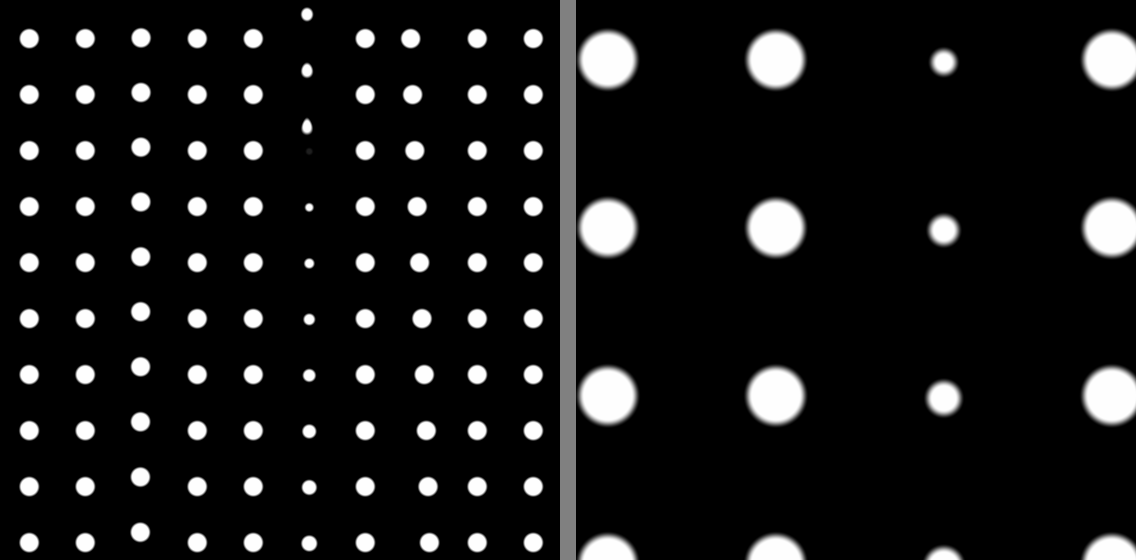
Left, the full canvas; right, a detail of the centre.
Write a WebGL 1 fragment shader that draws this pattern.

```glsl
precision highp float;
// Ten by ten grid of soft white dots on black. Three columns vary with the row:
// one lifts, one drifts sideways, and one shrinks away below a run of small
// egg-shaped spots. Each cell is drawn by distance functions in cell units.

uniform vec2 u_resolution;

#define GRID 10.0
#define DOT_CENTER vec2(0.523, 0.311)
#define DOT_RADIUS 0.168
#define EDGE_SOFTNESS 0.028
#define DOT_COLOR vec3(0.995)
#define LIFT_COLUMN 2.0
#define SHRINK_COLUMN 5.0
#define DRIFT_COLUMN 7.0
#define EGG_OFFSET vec2(-0.040, 0.432)

// 1 when the column index equals the target, otherwise 0
float isColumn(float column, float target) {
  return 1.0 - step(0.5, abs(column - target));
}

// Coverage from a signed distance, never sharper than one pixel
float softFill(float dist) {
  float halfWidth = max(EDGE_SOFTNESS, 0.7 * GRID / u_resolution.y);
  return 1.0 - smoothstep(-halfWidth, halfWidth, dist);
}

// Approximate distance to an ellipse that narrows towards its top
float eggDistance(vec2 p, vec2 radii, float taper) {
  p.x /= 1.0 - taper * clamp(p.y / radii.y, -1.0, 1.0);
  return (length(p / radii) - 1.0) * min(radii.x, radii.y);
}

// Displacement of the dot centre, by column and row from the top
vec2 dotShift(float column, float row) {
  vec2 lift = vec2(-0.004 - 0.0014 * row,
                   0.013 + 0.0255 * row - 0.00072 * row * row);
  vec2 drift = vec2(0.217 * sin(0.2 * (row - 3.7)) - 0.043, 0.0);
  return lift * isColumn(column, LIFT_COLUMN)
       + drift * isColumn(column, DRIFT_COLUMN);
}

// Dot that loses size and then brightness towards the top rows
float shrinkingDot(vec2 p, float row) {
  float s = row - 2.0;
  float radius = 0.055 + 0.0157 * s - 0.0006 * s * s;
  return softFill(length(p + vec2(0.0, 0.015)) - radius) * clamp(0.12 + s, 0.0, 1.0);
}

// Small spot that grows taller and more pointed down to the third row
float eggSpot(vec2 p, float row) {
  vec2 radii = vec2(0.100 - 0.003 * row - 0.002 * row * row,
                    0.112 + 0.009 * row);
  float present = 1.0 - step(2.5, row);
  return softFill(eggDistance(p - EGG_OFFSET, radii, 0.12 * min(row, 2.0))) * present;
}

void main() {
  vec2 grid = gl_FragCoord.xy / u_resolution * GRID;
  vec2 cell = floor(grid);
  float row = GRID - 1.0 - cell.y;
  vec2 p = fract(grid) - DOT_CENTER;

  // Regular dot, replaced in the shrinking column
  float regular = softFill(length(p - dotShift(cell.x, row)) - DOT_RADIUS);
  float special = max(shrinkingDot(p, row), eggSpot(p, row));
  float light = mix(regular, special, isColumn(cell.x, SHRINK_COLUMN));

  gl_FragColor = vec4(DOT_COLOR * light, 1.0);
}
```
